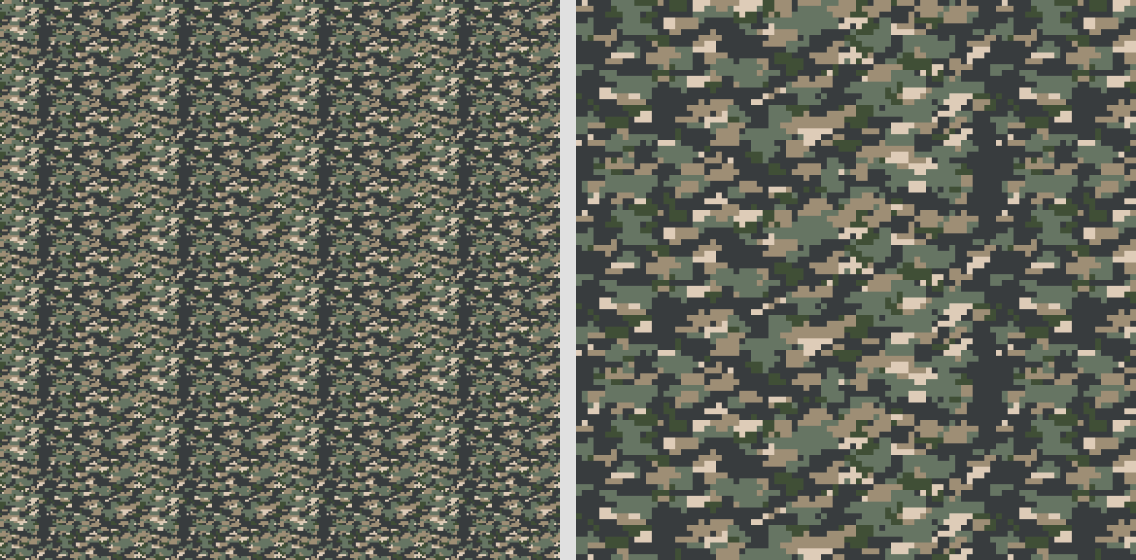
Left: the whole. Right: its middle third, enlarged.
This pattern is drawn by a WebGL 2 fragment shader. Its source:

```glsl
#version 300 es
precision highp float;

uniform vec2 u_resolution;
out vec4 fragColor;

const float TAU = 6.28318;
const vec2 REPEATS = vec2(4.0, 8.0);   // tiles across and up the canvas
const vec2 TILE = vec2(72.0, 36.0);    // square cells in one tile

const vec3 SLATE = vec3(0.22, 0.235, 0.245);
const vec3 SAGE = vec3(0.40, 0.46, 0.39);
const vec3 FOREST = vec3(0.25, 0.31, 0.21);
const vec3 TAN = vec3(0.62, 0.555, 0.46);
const vec3 CREAM = vec3(0.87, 0.80, 0.72);

// Integer hash: three values in 0..1 for a lattice point and a seed
vec3 hash3(vec2 point, float seed) {
    uvec3 v = uvec3(point, seed) * 1664525u + 1013904223u;
    v.x += v.y * v.z; v.y += v.z * v.x; v.z += v.x * v.y;
    v ^= v >> 16u;
    v.x += v.y * v.z; v.y += v.z * v.x; v.z += v.x * v.y;
    return vec3(v >> 8u) / 16777216.0;
}

// Wrapping cellular field: positive inside leaning, flattened blobs
float blobField(vec2 cell, vec2 grid, vec2 radii, float lean, float seed) {
    vec2 spacing = TILE / grid;
    vec2 p = (cell + 0.5) / spacing;
    float field = -9.0;
    for (int y = -1; y <= 1; y++) {
        for (int x = -1; x <= 1; x++) {
            vec2 site = floor(p) + vec2(x, y);
            vec3 rnd = hash3(mod(site, grid), seed);
            vec2 d = (p - site - rnd.xy) * spacing;
            d.x = 0.6 * (d.x - lean * d.y);
            field = max(field, mix(radii.x, radii.y, rnd.z) - length(d));
        }
    }
    return field;
}

// Breaks blob outlines into short horizontal runs and single cells
float raggedness(vec2 cell, float seed) {
    float run = hash3(floor(cell / vec2(2.0, 1.0)), seed).x;
    float speck = hash3(cell, seed + 1.0).y;
    return 0.9 * (run - 0.5) + 0.5 * (speck - 0.5);
}

bool covers(vec2 cell, vec2 grid, vec2 radii, float lean, float bias, float seed) {
    float field = blobField(cell, grid, radii, lean, seed);
    return field + bias + raggedness(cell, seed + 20.0) > 0.0;
}

// Denser and emptier upright bands within each tile
float bandDensity(float x) {
    return 0.5 * cos(TAU * (x - 0.03)) + 0.5 * cos(2.0 * TAU * x);
}

// One large patch per tile, measured across the tile edges
float patchField(vec2 cell, vec2 center, float radius) {
    vec2 d = (fract(cell / TILE - center + 0.5) - 0.5) * TILE;
    return radius - length(d * vec2(0.55, 1.0));
}

vec3 cellColor(vec2 index) {
    vec2 cell = mod(index, TILE);
    float band = 0.25 * bandDensity((cell.x + 0.5) / TILE.x);
    float patchEdge = patchField(cell, vec2(0.10, 0.86), 3.6);
    patchEdge += 2.0 * raggedness(cell, 90.0);

    vec3 color = SLATE;
    if (covers(cell, vec2(9.0, 8.0), vec2(0.6, 2.5), 0.4, band, 3.0)
        || patchEdge > 0.0) color = SAGE;
    if (covers(cell, vec2(9.0, 6.0), vec2(0.4, 1.5), -0.3, band, 7.0)
        || patchEdge > 1.8) color = FOREST;
    if (covers(cell, vec2(9.0, 9.0), vec2(0.3, 1.65), 0.6, 0.0, 11.0)) color = TAN;
    if (covers(cell, vec2(9.0, 6.0), vec2(0.1, 1.25), 0.7, 0.0, 15.0)) color = CREAM;
    return color;
}

// Blends the four cells around the nearest corner by their pixel coverage
vec3 smoothCells(vec2 p, vec2 pixelSize) {
    vec2 corner = floor(p + 0.5);
    vec2 t = clamp((p - corner) / pixelSize + 0.5, 0.0, 1.0);
    vec3 lower = mix(cellColor(corner - 1.0), cellColor(corner - vec2(0.0, 1.0)), t.x);
    vec3 upper = mix(cellColor(corner - vec2(1.0, 0.0)), cellColor(corner), t.x);
    return mix(lower, upper, t.y);
}

void main() {
    vec2 cellsPerCanvas = REPEATS * TILE;
    vec2 uv = gl_FragCoord.xy / u_resolution;
    fragColor = vec4(smoothCells(uv * cellsPerCanvas, cellsPerCanvas / u_resolution), 1.0);
}
```
